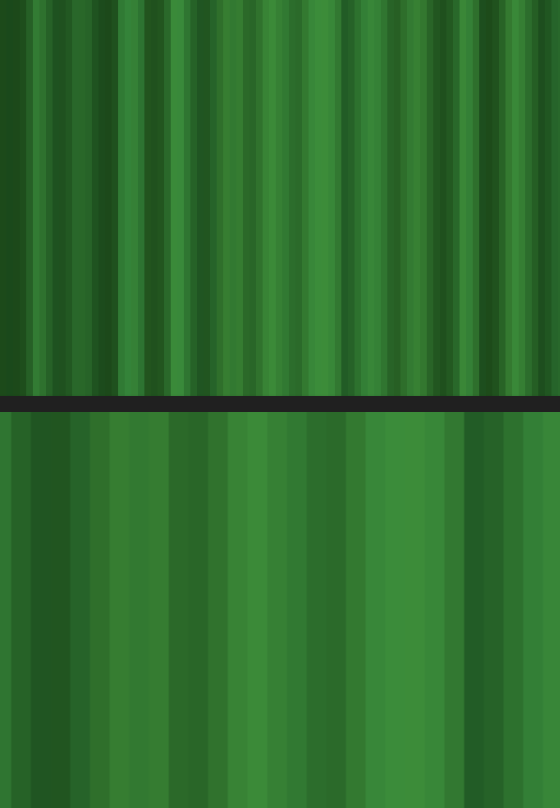
Top, the full canvas; bottom, a detail of the centre.
Give the GLSL for this background, as a Shadertoy shader.

```glsl
// Upright green stripes: the canvas is cut into equal flat columns. Their tone
// is a layered sine (narrow folds under a broad light) sampled once per column,
// broken up by cellular bands of uneven width, and mapped through a soft curve.

const float COLUMNS = 85.3;        // columns across the canvas
const float FOLD_PERIOD = 0.0855;  // distance between light folds
const float FOLD_PHASE = 0.320;    // centre of one light fold
const float FOLD_CONTRAST = 0.23;
const float GLOW_CONTRAST = 0.13;  // lighter middle, darker sides
const float GLOW_CENTER = 0.53;
const float BAND_COLUMNS = 4.0;    // mean columns in a band
const float BAND_JITTER = 3.0;     // possible starts for each band
const float BAND_CONTRAST = 0.40;  // tone spread between bands
const float BAND_NOISE = 0.16;     // irregularity of the band tones
const float GLIDE = 0.80;          // strongest drift toward the next band
const float COLUMN_NOISE = 0.06;   // tone spread between columns
const float HUE_SHIFT = 0.020;     // warm and cool variation
const float EDGE_SOFTNESS = 0.0015;// in canvas widths
const float FOOT_HEIGHT = 0.006;   // faint shade at the lower border
const float FOOT_SHADE = 0.05;

const vec3 DARK_GREEN = vec3(0.105, 0.285, 0.105);
const vec3 LIGHT_GREEN = vec3(0.230, 0.548, 0.230);
const float TAU = 6.28319;
const float GOLDEN = 0.618034;

float hash(float n, float seed) {
    return fract(sin(n * 127.1 + seed * 311.7) * 43758.5);
}

// First column of a band, moved by whole columns
float bandStart(float band) {
    return band * BAND_COLUMNS + floor(hash(band, 1.0) * BAND_JITTER);
}

// Centred tone of a band
float bandTone(float band) {
    float spread = fract(band * GOLDEN + 0.2) - 0.5;
    return BAND_CONTRAST * spread + BAND_NOISE * (hash(band, 2.0) - 0.5);
}

// Narrow folds and a broad light across the canvas
float layeredSines(float x) {
    return FOLD_CONTRAST * cos(TAU * (x - FOLD_PHASE) / FOLD_PERIOD)
         + GLOW_CONTRAST * cos(TAU * (x - GLOW_CENTER));
}

vec3 columnColor(float column) {
    // Band that owns this column
    float band = floor(column / BAND_COLUMNS);
    if (column < bandStart(band)) band -= 1.0;
    float start = bandStart(band);
    float along = (column - start) / (bandStart(band + 1.0) - start);

    // Folds, stepped glide between bands, and column grain
    float drift = GLIDE * hash(band, 3.0) * along;
    float tone = 0.5 + layeredSines((column + 0.5) / COLUMNS);
    tone += mix(bandTone(band), bandTone(band + 1.0), drift);
    tone += COLUMN_NOISE * (hash(column, 4.0) - 0.5);

    // Slight warm or cool tint
    float warmth = HUE_SHIFT * (0.5 * (hash(band, 5.0) + hash(column, 6.0)) - 0.5);
    return mix(DARK_GREEN, LIGHT_GREEN, smoothstep(0.0, 1.0, tone))
         + vec3(warmth, 0.0, -warmth);
}

void mainImage(out vec4 fragColor, in vec2 fragCoord) {
    vec2 uv = fragCoord / iResolution.xy;

    // Blend the two columns beside the nearest edge
    float x = uv.x * COLUMNS;
    float edge = floor(x + 0.5);
    float blur = COLUMNS * max(EDGE_SOFTNESS, 1.0 / iResolution.x);
    float side = smoothstep(-0.5 * blur, 0.5 * blur, x - edge);
    vec3 color = mix(columnColor(edge - 1.0), columnColor(edge), side);

    // Lower border
    color *= 1.0 - FOOT_SHADE * (1.0 - smoothstep(0.0, FOOT_HEIGHT, uv.y));
    fragColor = vec4(color, 1.0);
}
```
